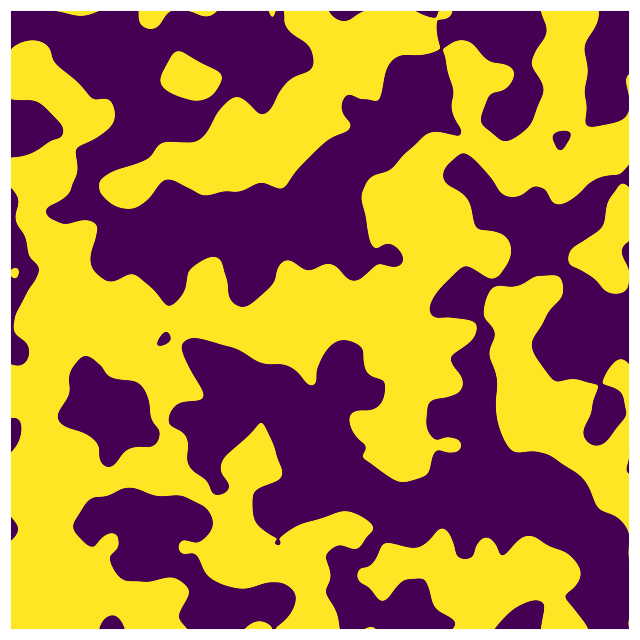
Write a three.js fragment shader that draws this texture.

```glsl
varying vec2 vUv;

const vec3 YELLOW = vec3(0.993, 0.906, 0.144);
const vec3 PURPLE = vec3(0.267, 0.004, 0.329);
const vec3 WHITE = vec3(1.0);

const float MARGIN = 0.017;      // white frame width
const float CELLS = 7.0;         // coarse noise cells across the panel
const int OCTAVES = 2;
const float GAIN = 0.5;          // strength of each finer octave
const float LACUNARITY = 2.0;
const float THRESHOLD = 0.0;     // level that splits the two colours
const float EDGE = 0.0008;       // half width of the smoothed edges
const float SLOPE_STEP = 0.001;  // offset for measuring the slope
const vec2 SEED = vec2(23.0, 71.0);
const float TAU = 6.2831853;

float hash(vec2 p) {
  vec3 q = fract(vec3(p.xyx) * 0.1031);
  q += dot(q, q.yzx + 33.33);
  return fract((q.x + q.y) * q.z);
}

// Slope of one lattice corner, dotted with the offset from it
float corner(vec2 cell, vec2 offset) {
  float angle = TAU * hash(cell);
  return dot(vec2(cos(angle), sin(angle)), offset);
}

float gradientNoise(vec2 p) {
  vec2 cell = floor(p);
  vec2 f = p - cell;
  vec2 fade = f * f * f * (f * (f * 6.0 - 15.0) + 10.0);
  vec2 x = vec2(1.0, 0.0);
  vec2 y = vec2(0.0, 1.0);
  float low = mix(corner(cell, f), corner(cell + x, f - x), fade.x);
  float high = mix(corner(cell + y, f - y), corner(cell + 1.0, f - 1.0), fade.x);
  return mix(low, high, fade.y);
}

// Octaves share lattice points, which pinches blobs together
float field(vec2 panel) {
  vec2 p = panel * CELLS;
  float sum = 0.0;
  float amplitude = 1.0;
  for (int i = 0; i < OCTAVES; i++) {
    sum += amplitude * gradientNoise(p + SEED * float(i + 1));
    p *= LACUNARITY;
    amplitude *= GAIN;
  }
  return sum - THRESHOLD;
}

void main() {
  float panelSize = 1.0 - 2.0 * MARGIN;
  vec2 panel = (vUv - MARGIN) / panelSize;

  // Approximate distance to the contour: value over slope
  vec2 dx = vec2(SLOPE_STEP, 0.0);
  vec2 slope = vec2(field(panel + dx) - field(panel - dx),
                    field(panel + dx.yx) - field(panel - dx.yx)) / (2.0 * SLOPE_STEP);
  float contour = field(panel) * panelSize / max(length(slope), 0.01);
  vec3 color = mix(PURPLE, YELLOW, smoothstep(-EDGE, EDGE, contour));

  // White frame
  vec2 fromCentre = abs(vUv - 0.5) - 0.5 * panelSize;
  float frame = smoothstep(-EDGE, EDGE, max(fromCentre.x, fromCentre.y));
  gl_FragColor = vec4(mix(color, WHITE, frame), 1.0);
}
```
